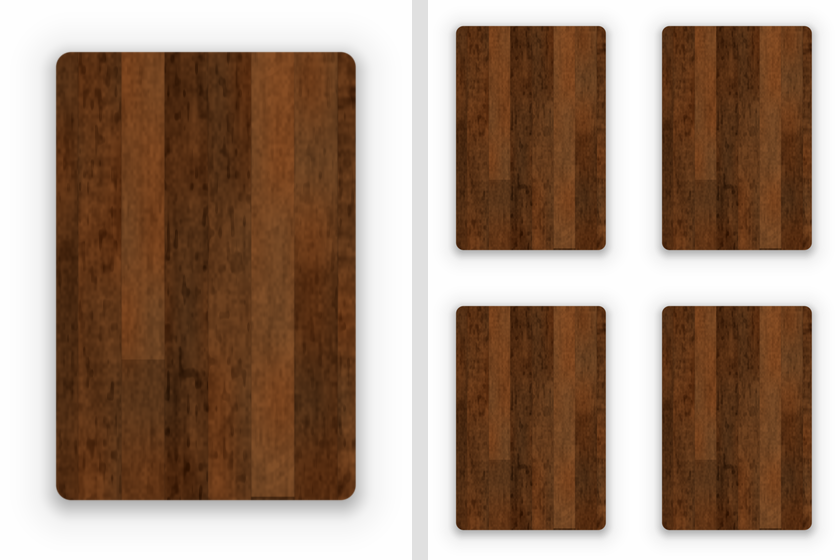
Left, the tile; right, the same tile 2 across and 2 down.
Write a WebGL 1 fragment shader that draws this texture.

```glsl
precision highp float;
uniform vec2 u_resolution;

// Lengths are in canvas heights
const float ASPECT = 0.734375;
const vec2 CARD_CENTER = vec2(0.367, 0.507);
const vec2 CARD_HALF = vec2(0.267, 0.4);
const float CARD_RADIUS = 0.027;
const vec2 SHADOW_OFFSET = vec2(0.0, -0.011);
const float PLANK_LEFT = 0.0622;
const float PLANK_WIDTH = 0.0771;

const vec3 BACKGROUND = vec3(0.995);
const vec3 WOOD_DARK = vec3(0.20, 0.10, 0.03);
const vec3 WOOD_LIGHT = vec3(0.48, 0.29, 0.145);
const vec3 WARM_TINT = vec3(0.025, -0.002, -0.012);

// Board properties for planks 0-3 (A) and 4-7 (B)
const vec4 UPPER_A = vec4(0.44, 0.50, 0.84, 0.40);
const vec4 UPPER_B = vec4(0.47, 0.89, 0.76, 0.46);
const vec4 LOWER_A = vec4(0.40, 0.56, 0.55, 0.38);
const vec4 LOWER_B = vec4(0.64, 0.30, 0.44, 0.60);
const vec4 JOINT_A = vec4(0.60, 0.40, 0.358, 0.50);
const vec4 JOINT_B = vec4(0.66, 0.113, 0.53, 0.65);
const vec4 BLEND_A = vec4(0.10, 0.04, 0.0, 0.10);
const vec4 BLEND_B = vec4(0.05, 0.0, 0.02, 0.08);
const vec4 MOTTLE_A = vec4(0.22, 0.38, 0.12, 0.42);
const vec4 MOTTLE_B = vec4(0.34, 0.09, 0.22, 0.32);
const vec4 BANDS_A = vec4(0.04, 0.18, 0.04, 0.08);
const vec4 BANDS_B = vec4(0.06, 0.0, 0.06, 0.38);

float hash(vec2 p) {
  p = fract(p * vec2(0.1031, 0.1137));
  p += dot(p, p.yx + 33.33);
  return fract((p.x + p.y) * p.x * 17.31);
}

float noise(vec2 p) {
  vec2 i = floor(p), f = fract(p);
  f = f * f * (3.0 - 2.0 * f);
  return mix(mix(hash(i), hash(i + vec2(1.0, 0.0)), f.x),
             mix(hash(i + vec2(0.0, 1.0)), hash(i + 1.0), f.x), f.y);
}

float fbm(vec2 p) {
  float sum = 0.0, amp = 0.5;
  for (int k = 0; k < 4; k++) {
    sum += amp * noise(p);
    p = p * 2.03 + 17.0;
    amp *= 0.5;
  }
  return sum / 0.9375;
}

float roundBox(vec2 p, vec2 halfSize, float r) {
  vec2 d = abs(p) - halfSize + r;
  return length(max(d, 0.0)) + min(max(d.x, d.y), 0.0) - r;
}

// Value belonging to plank i
float pick(vec4 a, vec4 b, float i) {
  vec4 chosen = 1.0 - min(abs(vec4(0.0, 1.0, 2.0, 3.0) - mod(i, 4.0)), 1.0);
  return dot(i < 3.5 ? a : b, chosen);
}

vec3 wood(vec2 p, float i, float px) {
  float u = (p.x - PLANK_LEFT) / PLANK_WIDTH - i;
  vec2 seed = vec2(31.0, 57.0) * (i + 1.0);
  float mottle = pick(MOTTLE_A, MOTTLE_B, i);

  // Two boards end to end
  float softness = pick(BLEND_A, BLEND_B, i) + px;
  float joint = p.y - pick(JOINT_A, JOINT_B, i);
  float upper = smoothstep(-softness, softness, joint);
  float tone = mix(pick(LOWER_A, LOWER_B, i), pick(UPPER_A, UPPER_B, i), upper);

  // Stains, lengthwise grain, pores and fine speckle
  tone += mottle * 1.5 * (fbm(p * vec2(32.0, 13.0) + seed) - 0.47);
  tone += 0.20 * (noise(p * vec2(170.0, 13.0) + seed) - 0.5);
  tone += 0.24 * (noise(p * vec2(200.0, 130.0) + seed) - 0.5);
  float pores = smoothstep(0.62, 0.9, noise(p * vec2(140.0, 48.0) + seed));
  tone -= pores * (0.05 + 0.6 * mottle);

  // Crosswise bands
  float bands = noise(vec2(u * 1.5, p.y * 95.0) + seed) - 0.5;
  tone += pick(BANDS_A, BANDS_B, i) * bands;

  // Curved ray flecks on plank 5
  float arc = p.y - 0.045 * u * u;
  float flecks = smoothstep(0.55, 0.95, noise(vec2(u * 2.0, arc * 58.0) + seed));
  tone += 0.13 * flecks * step(abs(i - 5.0), 0.5);

  // Faint knots on plank 1
  for (int k = 0; k < 3; k++) {
    float n = float(k);
    vec2 knot = vec2(0.160 + 0.012 * n, 0.688 - 0.068 * n);
    float ring = abs(length((p - knot) * vec2(1.0, 0.85)) - 0.013);
    tone += (0.16 - 0.04 * n) * (1.0 - smoothstep(0.002, 0.008, ring)) * step(abs(i - 1.0), 0.5);
  }

  vec3 color = mix(WOOD_DARK, WOOD_LIGHT, clamp(tone, -0.2, 1.1));
  return color + WARM_TINT * (2.0 * noise(p * vec2(18.0, 7.0) + seed) - 0.6);
}

void main() {
  vec2 p = gl_FragCoord.xy / u_resolution * vec2(ASPECT, 1.0);
  float px = 1.0 / u_resolution.y;

  // Soft drop shadow, gone before the canvas edge
  float shade = roundBox(p - CARD_CENTER - SHADOW_OFFSET, CARD_HALF, CARD_RADIUS);
  float shadow = 0.12 * (1.0 - smoothstep(-0.06, 0.09, shade))
               + 0.27 * (1.0 - smoothstep(-0.03, 0.035, shade));
  vec3 color = BACKGROUND * (1.0 - shadow);

  // Planks, blended across the nearest seam
  float column = (p.x - PLANK_LEFT) / PLANK_WIDTH;
  float seam = floor(column + 0.5);
  float side = (column - seam) * PLANK_WIDTH;
  vec3 planks = mix(wood(p, seam - 1.0, px), wood(p, seam, px), smoothstep(-px, px, side));
  planks *= 1.0 - 0.08 * (1.0 - smoothstep(0.0, 0.003, abs(side)));

  float card = roundBox(p - CARD_CENTER, CARD_HALF, CARD_RADIUS);
  color = mix(planks, color, smoothstep(-px, px, card));
  gl_FragColor = vec4(color, 1.0);
}
```
